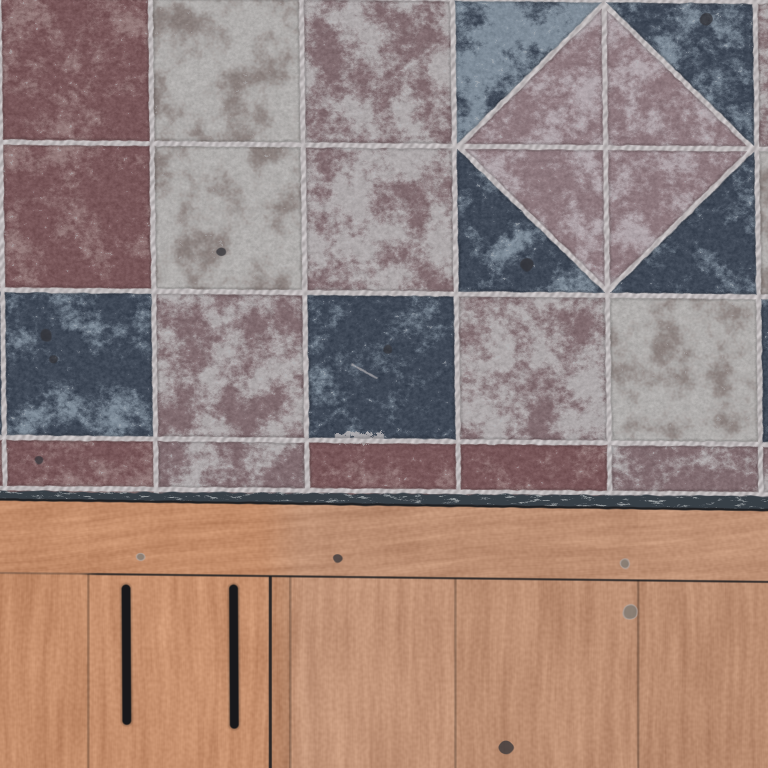
Write a Shadertoy shader that draws this texture.

```glsl
// Worn chequered floor tiles with an inset diamond, above a slotted wooden threshold.

const vec2 TILE_SIZE = vec2(0.1969, 0.1923);
const vec2 TILE_SKEW = vec2(0.012, 0.009);
const vec2 TILE_SHIFT = vec2(0.0013, 0.0072);
const vec2 DIAMOND_CENTRE = vec2(4.0, 1.0);   // in tiles
const float DIAMOND_RADIUS = 0.975;
const float GROUT_WIDTH = 0.0033;
const vec3 GROUT = vec3(0.74, 0.72, 0.725);
const vec3 STRIP = vec3(0.22, 0.25, 0.28);
const vec3 WOOD = vec3(0.755, 0.578, 0.468);
const vec3 WOOD_DARK = vec3(0.60, 0.42, 0.32);
const vec3 GAP = vec3(0.12, 0.12, 0.13);

// Glaze kinds: red, cream, mauve, slate, pink
const vec3 BASE[5] = vec3[5](vec3(0.47, 0.34, 0.35), vec3(0.69, 0.68, 0.675),
    vec3(0.50, 0.42, 0.435), vec3(0.25, 0.285, 0.34), vec3(0.55, 0.47, 0.49));
const vec3 WORN[5] = vec3[5](vec3(0.58, 0.48, 0.48), vec3(0.53, 0.49, 0.48),
    vec3(0.68, 0.66, 0.665), vec3(0.50, 0.55, 0.60), vec3(0.69, 0.65, 0.67));

// Whole part: glaze kind; fraction: amount of wear. Rows run downwards.
const float TILES[24] = float[24](
    0.25, 1.35, 2.50, 3.75, 3.30, 2.50,
    0.20, 1.30, 2.65, 3.18, 3.20, 1.50,
    3.25, 2.50, 3.12, 2.55, 1.25, 3.20,
    0.45, 2.40, 0.25, 0.15, 2.25, 2.30);

// Pits, screws and knots: position from the top left, radius
const vec3 SPOTS[12] = vec3[12](
    vec3(0.060, 0.438, 0.008), vec3(0.069, 0.467, 0.005), vec3(0.686, 0.345, 0.009),
    vec3(0.919, 0.025, 0.008), vec3(0.505, 0.454, 0.006), vec3(0.289, 0.328, 0.006),
    vec3(0.051, 0.600, 0.005), vec3(0.183, 0.725, 0.005), vec3(0.440, 0.727, 0.006),
    vec3(0.814, 0.735, 0.006), vec3(0.820, 0.797, 0.009), vec3(0.659, 0.974, 0.009));
const float SEAMS[5] = float[5](0.115, 0.352, 0.378, 0.593, 0.831);

float fillMask(float d) {
    float aa = 1.0 / iResolution.y;
    return 1.0 - smoothstep(-aa, aa, d);
}

vec2 gradientAt(vec2 cell) {
    vec3 h = fract(cell.xyx * vec3(0.1031, 0.1030, 0.0973));
    h += dot(h, h.yzx + 33.33);
    float angle = 6.2832 * fract((h.x + h.y) * h.z);
    return vec2(cos(angle), sin(angle));
}

float noise(vec2 p) {
    vec2 i = floor(p), f = fract(p), u = f * f * f * (f * (f * 6.0 - 15.0) + 10.0);
    vec2 e = vec2(1.0, 0.0);
    float low = mix(dot(gradientAt(i), f), dot(gradientAt(i + e), f - e), u.x);
    float high = mix(dot(gradientAt(i + e.yx), f - e.yx), dot(gradientAt(i + 1.0), f - 1.0), u.x);
    return mix(low, high, u.y);
}

float fbm(vec2 p) {
    float sum = 0.0, amp = 0.7;
    for (int i = 0; i < 5; i++) {
        sum += amp * noise(p);
        p = mat2(1.6, 1.2, -1.2, 1.6) * p + 7.3;
        amp *= 0.62;
    }
    return sum;
}

float segment(vec2 p, vec2 a, vec2 b) {
    vec2 ab = b - a;
    return length(p - a - ab * clamp(dot(p - a, ab) / dot(ab, ab), 0.0, 1.0));
}

vec3 tiledFloor(vec2 p, float bottom) {
    vec2 g = (p - TILE_SKEW * p.yx + TILE_SHIFT) / TILE_SIZE;
    ivec2 cell = clamp(ivec2(floor(g)), ivec2(0), ivec2(5, 3));
    float code = TILES[cell.y * 6 + cell.x];
    int kind = int(code);
    float wear = fract(code);

    // Inset diamond
    vec2 q = abs(g - DIAMOND_CENTRE);
    float diamond = (q.x + q.y - DIAMOND_RADIUS) * 0.138;
    if (diamond < 0.0) { kind = 4; wear = 0.4; }

    // Mottled glaze, broad wear and fine pitting
    vec2 seed = vec2(cell) * 5.17;
    float blotch = fbm(p * 17.0 + seed) * 1.25;
    float fine = fbm(p * vec2(95.0, 125.0) + seed);
    float worn = smoothstep(-0.38, 0.38, blotch + fine * 0.35 + wear - 0.5);
    vec3 col = mix(BASE[kind], WORN[kind], worn);
    col += 0.075 * fine + 0.04 * noise(p * 260.0);
    col = mix(col, vec3(0.68, 0.69, 0.70), 0.5 * smoothstep(0.38, 0.6, fine + 0.15 * blotch));

    // Scratch and chipped lower edge on the middle slate
    float scratch = segment(p, vec2(0.459, 0.475), vec2(0.490, 0.492)) + 0.002 * fine;
    col = mix(col, GROUT, 0.65 * fillMask(scratch - 0.0012));
    float chip = max(abs(p.x - 0.468) - 0.032, abs(p.y - 0.570) - 0.006 - 0.012 * fine);
    col = mix(col, GROUT, 0.8 * fillMask(chip));

    // Grout with an irregular, rope-like ridge
    vec2 toLine = abs(g - round(g)) * TILE_SIZE;
    float joint = min(min(toLine.x, toLine.y), abs(p.y - bottom));
    if (max(q.x, q.y) < 1.0) joint = min(joint, abs(diamond));
    joint += 0.0014 * noise(p * 75.0) + 0.001 * fine;
    float ridge = sin((p.x * 1.4 + p.y) * 460.0) * 0.045 + noise(p * 150.0) * 0.10;
    col *= 1.0 - 0.16 * (1.0 - smoothstep(0.003, 0.008, joint));
    return mix(col, GROUT + ridge, fillMask(joint - GROUT_WIDTH));
}

vec3 woodenThreshold(vec2 p) {
    float board = p.y - 0.746 - 0.0117 * p.x;
    float plank = 0.0, seam = 1.0;
    for (int i = 0; i < 5; i++) {
        plank += step(SEAMS[i], p.x);
        seam = min(seam, abs(p.x - SEAMS[i]));
    }
    // Grain runs across the rail and down the planks
    vec2 along = board < 0.0 ? vec2(p.y * 1.1 + p.x * 0.10, p.x) : p + vec2(plank * 3.7, 0.0);
    along.x += 0.012 * noise(along * vec2(7.0, 4.0));
    float grain = fbm(along * vec2(75.0, 4.5));
    float stain = fbm(p * vec2(14.0, 7.0) + plank * 2.3);
    vec3 col = mix(WOOD, WOOD_DARK, clamp(0.12 + 0.55 * grain + 0.28 * stain, -0.25, 0.9));
    col += vec3(0.02, -0.015, -0.04) * (1.0 - smoothstep(0.33, 0.40, p.x));
    col += 0.045 * noise(p * 190.0);
    if (board > 0.0) {
        col += 0.025 * sin(plank * 2.4);
        col *= 1.0 - 0.24 * fillMask(seam - 0.0015);
        col = mix(col, GAP, 0.9 * fillMask(abs(p.x - SEAMS[1]) - 0.0019));
    }
    float rail = abs(board) - 0.0013;
    col = mix(col, GAP, mix(0.3, 0.85, smoothstep(0.10, 0.13, p.x)) * fillMask(rail));

    // Two narrow slots
    for (int i = 0; i < 2; i++) {
        float x = 0.1641 + 0.1400 * float(i);
        float slot = segment(p, vec2(x, 0.767), vec2(x + 0.001, 0.938 + 0.005 * float(i)));
        col *= 1.0 - 0.25 * (1.0 - smoothstep(0.005, 0.010, slot));
        col = mix(col, GAP * 0.8, fillMask(slot - 0.0057));
    }
    return col;
}

void mainImage(out vec4 fragColor, in vec2 fragCoord) {
    vec2 uv = fragCoord / iResolution.xy;
    vec2 p = vec2(uv.x, 1.0 - uv.y);   // measured down from the top
    float rough = noise(p * vec2(60.0, 90.0));
    float bottom = 0.6355 + 0.0085 * p.x;
    vec3 col = tiledFloor(p, bottom);

    // Dark metal strip, then wood
    float strip = 0.640 + 0.006 * p.x - p.y + 0.003 * rough;
    float glint = smoothstep(0.1, 0.5, fbm(p * vec2(45.0, 180.0)));
    col = mix(col, mix(STRIP, vec3(0.58, 0.60, 0.61), glint), fillMask(strip));
    float edge = 0.652 + 0.0135 * p.x - p.y + 0.001 * rough;
    col = mix(col, GAP, fillMask(edge - 0.003));
    col = mix(col, woodenThreshold(p), fillMask(edge));

    for (int i = 0; i < 12; i++) {
        float d = length(p - SPOTS[i].xy) - SPOTS[i].z + 0.003 * rough;
        bool screw = i == 7 || i == 9 || i == 10;
        col = mix(col, screw ? vec3(0.48, 0.47, 0.45) : vec3(0.20, 0.20, 0.22), 0.75 * fillMask(d));
        if (screw) col = mix(col, GROUT, 0.45 * fillMask(abs(d) - 0.001));
    }
    fragColor = vec4(clamp(col, 0.0, 1.0), 1.0);
}
```
